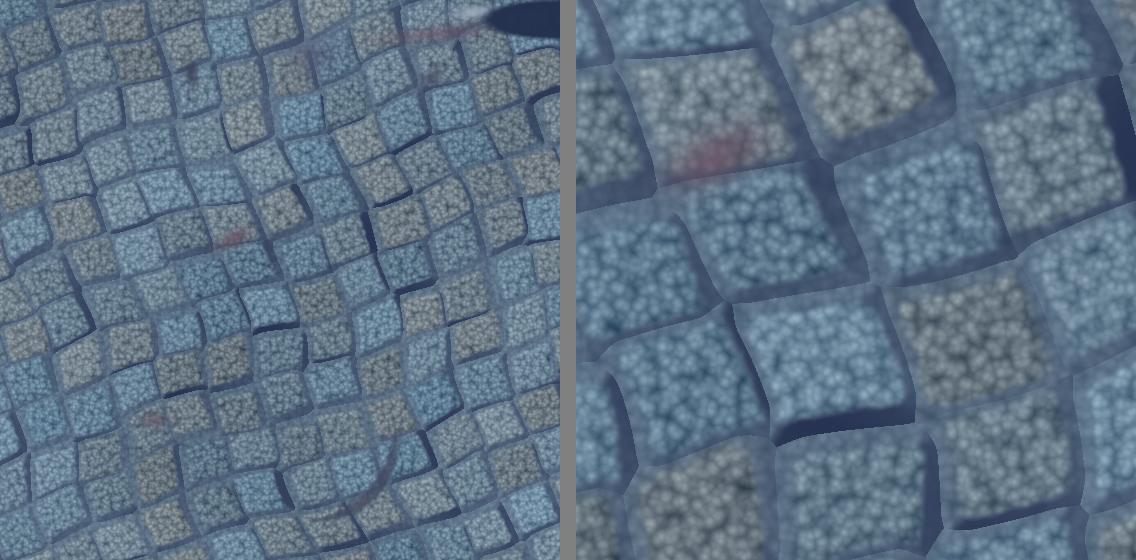
Left, the full canvas; right, a detail of the centre.
Write a Shadertoy shader that draws this texture.

```glsl
// Worn blue-grey cobblestones in tilted rows, with shaded joints, stains and a few leaves.

vec2 hash2(vec2 p) {
    return fract(sin(vec2(dot(p, vec2(127.1, 311.7)), dot(p, vec2(269.5, 183.3)))) * 4375.85);
}

mat2 rotation(float a) {
    return mat2(cos(a), sin(a), -sin(a), cos(a));
}

// Cellular noise: distance to the nearest scattered point
float cellular(vec2 p) {
    vec2 cell = floor(p);
    float nearest = 2.0;
    for (int y = -1; y <= 1; y++)
    for (int x = -1; x <= 1; x++) {
        vec2 c = cell + vec2(x, y);
        nearest = min(nearest, length(c + hash2(c) - p));
    }
    return nearest;
}

float roundedBox(vec2 p, vec2 halfSize, float radius) {
    vec2 q = abs(p) - halfSize + radius;
    return length(max(q, 0.0)) + min(max(q.x, q.y), 0.0) - radius;
}

// Soft elliptical spot
float spot(vec2 p, vec2 size, float angle) {
    p = p * rotation(angle) / size;
    return exp(-dot(p, p));
}

vec3 cobbles(vec2 uv) {
    // Tilted grid, bent by layered sines
    vec2 p = (uv - 0.5) * rotation(0.30) * vec2(11.4, 12.4) + 40.0;
    p += 0.14 * sin(p.yx * vec2(0.9, 0.75) + vec2(0.4, 2.0))
       + 0.05 * sin(p.yx * 2.3 + p * 0.7);

    // Nearest and second nearest stone
    float d1 = 9.0, d2 = 9.0;
    vec2 id = vec2(0.0), local = vec2(0.0);
    for (int y = -1; y <= 1; y++)
    for (int x = -1; x <= 1; x++) {
        vec2 c = floor(p) + vec2(x, y);
        vec2 h = hash2(c);
        vec2 q = (p - c - 0.5 - 0.22 * (h - 0.5)) * rotation(0.22 * (h.y - 0.5));
        float d = roundedBox(q, 0.45 + 0.08 * (hash2(c + 7.0) - 0.5), 0.13);
        if (d < d1) {
            d2 = d1;
            d1 = d;
            id = c;
            local = q;
        } else {
            d2 = min(d2, d);
        }
    }
    float ragged = 0.035 * (cellular(uv * 70.0) - 0.45);
    float inset = min(0.5 * (d2 - d1), 0.02 - d1) + ragged;

    // Stone tint and rough grain
    vec2 tone = hash2(id + 19.0);
    vec3 color = mix(vec3(0.43, 0.47, 0.50), vec3(0.38, 0.50, 0.59), tone.x);
    color += 0.07 * (tone.y - 0.5);
    float grain = 0.24 * (0.45 - cellular(uv * 95.0 + 3.0))
                + 0.16 * (0.45 - cellular(uv * 170.0));
    color += grain * vec3(1.0, 1.0, 0.92);

    // Mortar, pale upper-left rims, dark lower-right joints
    float mortar = 1.0 - smoothstep(0.01, 0.09, inset);
    color = mix(color, vec3(0.38, 0.47, 0.55) + 0.4 * grain, 0.8 * mortar);
    float shaded = smoothstep(-0.08, 0.08, local.x - local.y);
    float rim = smoothstep(0.03, 0.09, inset) * (1.0 - smoothstep(0.09, 0.19, inset));
    color += 0.035 * rim * (1.0 - 2.0 * shaded);
    vec2 depth = hash2(id + 31.0);
    float strength = mix(depth.x, depth.y, smoothstep(-0.1, 0.1, local.x + local.y));
    strength *= 0.8 + 0.3 * sin(p.x * 2.1 + 1.7 * sin(p.y * 1.3));
    float joint = 1.0 - smoothstep(0.015, 0.095, inset);
    return mix(color, vec3(0.18, 0.23, 0.35),
               joint * mix(0.12, 0.25 + 0.75 * strength, shaded));
}

void mainImage(out vec4 fragColor, in vec2 fragCoord) {
    vec2 uv = fragCoord / iResolution.xy;
    float soft = 0.003 + 1.0 / iResolution.y;
    vec3 color = cobbles(uv);

    // Broad wear
    color += 0.018 * sin(uv.x * 7.0 + 2.0 * sin(uv.y * 5.0)) * vec3(0.9, 1.0, 1.0);

    // Red and violet stains
    vec3 rust = vec3(0.40, 0.31, 0.38), violet = vec3(0.32, 0.34, 0.46);
    color = mix(color, rust, 0.75 * spot(uv - vec2(0.417, 0.573), vec2(0.030, 0.014), 0.5));
    color = mix(color, rust, 0.60 * spot(uv - vec2(0.276, 0.249), vec2(0.025, 0.013), 0.1));
    color = mix(color, rust, 0.60 * spot(uv - vec2(0.780, 0.940), vec2(0.100, 0.012), 0.1));
    color = mix(color, violet, 0.60 * spot(uv - vec2(0.560, 0.900), vec2(0.042, 0.032), 0.2));
    color = mix(color, violet * 0.7, 0.80 * spot(uv - vec2(0.342, 0.867), vec2(0.010, 0.025), 0.1));
    color = mix(color, violet * 0.8, 0.70 * spot(uv - vec2(0.770, 0.860), vec2(0.026, 0.012), 0.7));

    // Curled leaf: one circle cut by a larger one
    float leaf = max(length(uv - vec2(0.575, 0.205)) - 0.135,
                     0.184 - length(uv - vec2(0.522, 0.251)));
    color = mix(color, vec3(0.25, 0.28, 0.37), 0.75 * (1.0 - smoothstep(-soft, soft, leaf)));

    // Dark leaf with a pale glint in the upper right corner
    color = mix(color, vec3(0.62, 0.67, 0.74), 0.9 * spot(uv - vec2(0.845, 0.978), vec2(0.035, 0.012), 0.1));
    float blade = (length((uv - vec2(0.985, 0.965)) / vec2(0.12, 0.034)) - 1.0) * 0.034;
    color = mix(color, vec3(0.13, 0.18, 0.30), 0.95 * (1.0 - smoothstep(-soft, soft, blade)));

    fragColor = vec4(clamp(color, 0.0, 1.0), 1.0);
}
```
